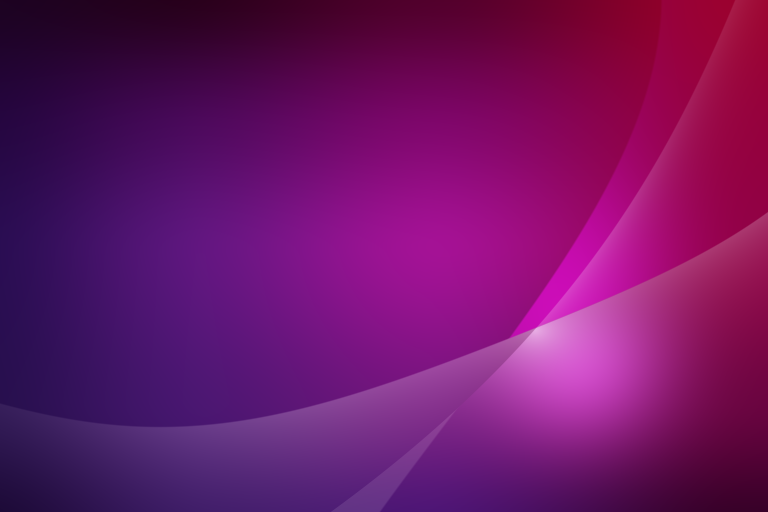
A WebGL 1 fragment shader for this background:

```glsl
precision highp float;
// Violet to crimson backdrop with three translucent sweeping curves and a
// bright magenta flare where they cross. Smooth colour rows form the base;
// each curve is a polynomial whose signed offset shapes a fading veil.
uniform vec2 u_resolution;

const float ASPECT = 1.5;
const vec2 CROSSING = vec2(1.045, 0.355);
const vec3 WHITE = vec3(1.0, 0.92, 1.0);
const vec3 MAGENTA = vec3(0.84, 0.05, 0.77);
const vec3 ORCHID = vec3(0.86, 0.26, 0.84);

// Height of the wide wave at x.
float waveHeight(float x) {
  float d = x - 0.3125;
  return 0.166 + d * d * (0.505 + d * (-0.034 + d * (-0.395 + d * 0.233)));
}

// Horizontal position of a rising arc at y, as a cubic.
float arcX(float y, vec4 k) {
  return k.x + y * (k.y + y * (k.z + y * k.w));
}

// Colour along a row, with four stops from left to right.
vec3 row(float x, vec3 a, vec3 b, vec3 c, vec3 d) {
  vec3 col = mix(a, b, smoothstep(-0.05, 0.42, x));
  col = mix(col, c, smoothstep(0.3, 0.88, x));
  return mix(col, d, smoothstep(0.82, 1.45, x));
}

// Base gradient blended from five rows.
vec3 baseColor(vec2 p) {
  vec3 bottom = row(p.x, vec3(0.09, 0.02, 0.19), vec3(0.20, 0.07, 0.37),
                    vec3(0.28, 0.07, 0.45), vec3(0.20, 0.0, 0.15));
  vec3 low = row(p.x, vec3(0.15, 0.06, 0.30), vec3(0.28, 0.09, 0.44),
                 vec3(0.44, 0.08, 0.48), vec3(0.40, 0.01, 0.24));
  vec3 middle = row(p.x, vec3(0.16, 0.05, 0.32), vec3(0.37, 0.09, 0.50),
                    vec3(0.65, 0.07, 0.59), vec3(0.56, 0.0, 0.26));
  vec3 upper = row(p.x, vec3(0.14, 0.02, 0.24), vec3(0.28, 0.03, 0.34),
                   vec3(0.48, 0.02, 0.40), vec3(0.58, 0.0, 0.22));
  vec3 top = row(p.x, vec3(0.11, 0.01, 0.13), vec3(0.15, 0.0, 0.10),
                 vec3(0.32, 0.0, 0.17), vec3(0.60, 0.0, 0.16));
  vec3 col = mix(bottom, low, smoothstep(-0.05, 0.22, p.y));
  col = mix(col, middle, smoothstep(0.15, 0.54, p.y));
  col = mix(col, upper, smoothstep(0.5, 0.83, p.y));
  return mix(col, top, smoothstep(0.75, 1.02, p.y));
}

// Antialiased coverage on the positive side of an edge.
float cover(float d, float px) {
  return smoothstep(-px, px, d);
}

// Light that starts at an edge and fades away from it.
float veil(float d, float width) {
  return exp(-max(d, 0.0) / width);
}

// Soft elliptical spot.
float spot(vec2 p, vec2 center, vec2 radius) {
  vec2 q = (p - center) / radius;
  return exp(-dot(q, q));
}

void main() {
  vec2 p = gl_FragCoord.xy / u_resolution * vec2(ASPECT, 1.0);
  float px = 1.0 / u_resolution.y;

  // Signed offsets from the three curves
  float depth = waveHeight(p.x) - p.y;
  float inner = p.x - arcX(p.y, vec4(0.646, 1.375, -0.795, 0.21));
  float outer = p.x - arcX(p.y, vec4(0.742, 0.72, 0.20, -0.37));
  float below = cover(depth, px);
  float above = 1.0 - below;
  float inInner = cover(inner, px);
  float inOuter = cover(outer, px * 1.5);

  vec3 col = baseColor(p);

  // Upper band and the flare spreading through it
  float flare = spot(p, vec2(1.10, 0.38), vec2(0.21, 0.27));
  col = mix(col, MAGENTA, above * inOuter * flare * 0.85);
  col = mix(col, MAGENTA, above * inOuter * veil(outer, 0.12) * 0.12);
  float rim = mix(0.24, 0.12, smoothstep(0.4, 0.9, p.y));
  col = mix(col, WHITE, above * inInner * veil(inner, 0.05) * rim);

  // Glow beneath the wave, right of the inner arc
  float glow = spot(p, vec2(1.13, 0.285), vec2(0.17, 0.15));
  col = mix(col, ORCHID, below * inInner * glow * 0.85);

  // Sheen hanging from the wave edge
  float sheen = mix(0.07, 0.24, smoothstep(-0.05, 0.7, p.x));
  float sheenWidth = mix(0.14, 0.10, inInner);
  col = mix(col, WHITE, below * veil(depth, sheenWidth) * sheen);

  // Narrow lit strip between the two arcs under the wave
  float strip = inInner * (1.0 - inOuter);
  col = mix(col, WHITE, below * strip * 0.13);

  // White hot spot at the crossing
  float hot = exp(-length((p - CROSSING) * vec2(0.75, 1.0)) / 0.05);
  col = mix(col, WHITE, below * hot * mix(0.3, 0.6, inInner));

  gl_FragColor = vec4(col, 1.0);
}
```
